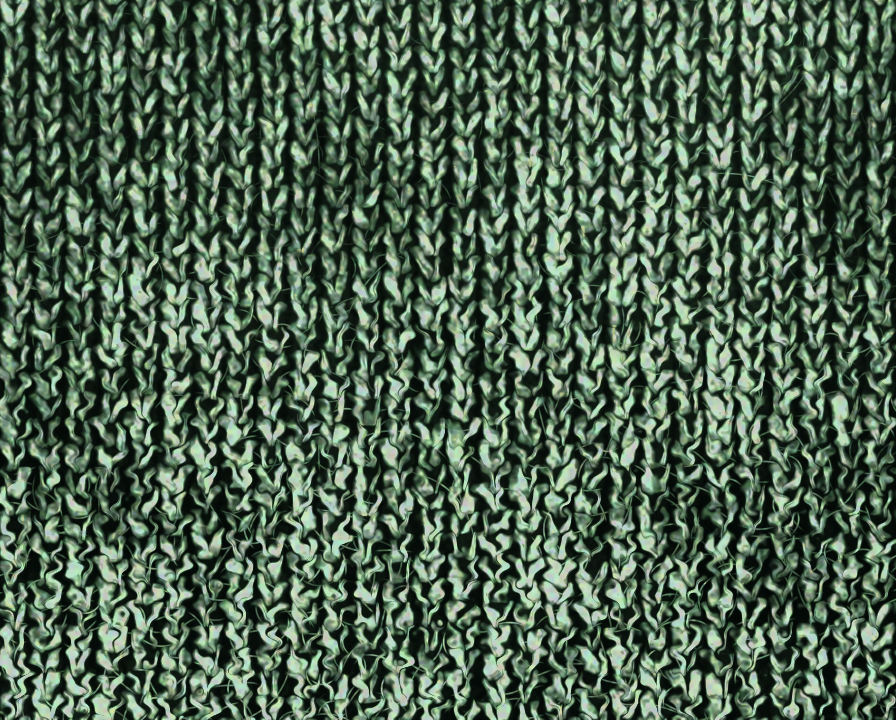
A Shadertoy shader for this texture:

```glsl
// Close view of a dark green jersey knit: columns of slanted yarn legs in V pairs,
// split by dark grooves. Each leg is a jittered capsule with fibre streaks; loose
// curved hairs, uneven light and fine coloured grain are laid on top.
#define COLUMNS 28.0
#define ROWS 31.0
#define LEFT_RADIUS 0.28
#define RIGHT_RADIUS 0.21
#define JITTER 0.26
#define HAIR_WIDTH 0.0011
#define GRAIN 0.34
#define BRIGHTNESS 1.0

float hash(vec2 p) {
    vec3 a = fract(p.xyx * 0.1031);
    a += dot(a, a.yzx + 33.33);
    return fract((a.x + a.y) * a.z);
}

vec2 hash2(vec2 p) {
    return vec2(hash(p), hash(p + 71.7));
}

float noise(vec2 p) {
    vec2 i = floor(p), f = fract(p);
    f = f * f * (3.0 - 2.0 * f);
    return mix(mix(hash(i), hash(i + vec2(1, 0)), f.x),
               mix(hash(i + vec2(0, 1)), hash(i + vec2(1, 1)), f.x), f.y);
}

// Light on one yarn leg running from a to b
float yarnLeg(vec2 p, vec2 a, vec2 b, float radius, float seed) {
    vec2 pa = p - a, ba = b - a;
    float along = clamp(dot(pa, ba) / dot(ba, ba), 0.0, 1.0);
    float d = length(pa - ba * along) / radius;
    float across = (pa.x * ba.y - pa.y * ba.x) / (length(ba) * radius);
    float fibre = noise(vec2(across * 2.6 + along, along * 2.2) + seed * 90.0);
    float bulge = 0.6 + 1.7 * along * (1.0 - along);
    return (1.0 - smoothstep(0.25, 1.0, d)) * bulge * (0.5 + 0.85 * fibre);
}

// Brightest of the legs near p; one grid cell holds one V stitch
float stitches(vec2 g) {
    vec2 id = floor(g), cellShape = vec2(1.38, 1.0);
    float light = 0.0;
    for (int y = -1; y <= 1; y++)
    for (int x = -1; x <= 1; x++)
    for (int k = 0; k < 2; k++) {
        vec2 cell = id + vec2(x, y);
        float side = k == 0 ? -1.0 : 1.0;
        vec2 key = cell + side * 13.0 + 40.0;
        vec2 p = (g - cell - 0.5) * cellShape;
        vec2 low = vec2(side * 0.14, -0.46) + (hash2(key) - 0.5) * JITTER;
        vec2 high = vec2(side * 0.46, 0.40) + (hash2(key + 5.3) - 0.5) * JITTER;
        float tone = hash(key + 9.1);
        float radius = (k == 0 ? LEFT_RADIUS : RIGHT_RADIUS) * (0.85 + 0.35 * tone);
        light = max(light, yarnLeg(p, low, high, radius, tone) * (0.5 + 0.65 * tone));
    }
    return light;
}

// Scattered bent hairs, denser in fuzzy patches
float hairs(vec2 q, float cells, float density, float seed) {
    vec2 g = q * cells, id = floor(g);
    float soft = cells / iResolution.y, light = 0.0;
    for (int y = -1; y <= 1; y++)
    for (int x = -1; x <= 1; x++) {
        vec2 cell = id + vec2(x, y), key = cell + seed;
        vec2 shape = hash2(key + 23.0), d = g - cell - hash2(key);
        float angle = 6.2832 * shape.x;
        d = mat2(cos(angle), -sin(angle), sin(angle), cos(angle)) * d;
        float dist = abs(d.y - (shape.y - 0.5) * 1.7 * (d.x * d.x - 0.1));
        float patchy = smoothstep(0.2, 0.8, noise(cell / cells * 5.0 + 3.0));
        float present = step(hash(key + 47.0), density * (0.3 + 1.3 * patchy));
        float strand = 1.0 - smoothstep(0.0, HAIR_WIDTH * cells + soft, dist);
        float ends = 1.0 - smoothstep(0.25, 0.6, abs(d.x));
        light = max(light, strand * ends * present * (0.5 + 0.5 * shape.y));
    }
    return light;
}

// Green ramp from groove shadow to yarn highlight
vec3 yarnColour(float v) {
    vec3 c = mix(vec3(0.01, 0.03, 0.02), vec3(0.06, 0.10, 0.07), smoothstep(0.0, 0.09, v));
    c = mix(c, vec3(0.16, 0.25, 0.18), clamp((v - 0.09) / 0.13, 0.0, 1.0));
    c = mix(c, vec3(0.31, 0.42, 0.31), clamp((v - 0.22) / 0.16, 0.0, 1.0));
    c = mix(c, vec3(0.46, 0.58, 0.50), clamp((v - 0.38) / 0.16, 0.0, 1.0));
    c = mix(c, vec3(0.56, 0.68, 0.51), clamp((v - 0.54) / 0.10, 0.0, 1.0));
    return mix(c, vec3(0.74, 0.84, 0.75), clamp((v - 0.64) / 0.17, 0.0, 1.0));
}

void mainImage(out vec4 fragColor, in vec2 fragCoord) {
    vec2 uv = fragCoord / iResolution.xy, q = fragCoord / iResolution.y;
    float nearness = 1.0 - smoothstep(0.1, 0.95, uv.y);

    // Knit, with yarn roughness growing toward the sharper lower edge
    vec2 rough = vec2(noise(q * 75.0), noise(q * 75.0 + 31.0)) - 0.5;
    vec2 drift = vec2(noise(q * 6.0), noise(q * 6.0 + 17.0)) - 0.5;
    vec2 g = uv * vec2(COLUMNS, ROWS) + rough * mix(0.16, 0.42, nearness) + drift * vec2(0.12, 0.5);
    float light = stitches(g);

    // Uneven light and dark column grooves
    float cloud = 0.6 * noise(q * 4.0 + 8.0) + 0.4 * noise(q * 11.0);
    float groove = smoothstep(0.02, 0.17, 0.5 - abs(fract(g.x) - 0.5));
    light = light * mix(0.82, 1.12, nearness) * (0.6 + 0.8 * cloud);
    light += mix(0.07, 0.02, nearness) + 0.10 * cloud * cloud;
    light *= mix(0.5, 1.0, groove);

    // Loose fuzz and a few long hairs
    float fuzz = hairs(q, 30.0, 0.65, 11.0) * mix(0.2, 0.6, nearness);
    fuzz = max(fuzz, hairs(q, 19.0, 0.5, 83.0) * mix(0.2, 0.55, nearness));
    fuzz = max(fuzz, hairs(q, 7.0, 0.25, 151.0) * 0.45);
    light = max(light, fuzz * (0.5 + 0.8 * cloud)) + 0.12 * fuzz;

    // Fine grain, then sparse warm glints
    float grain = noise(q * 190.0) - 0.5;
    light *= BRIGHTNESS * (1.0 + 2.0 * GRAIN * grain);
    vec3 colour = yarnColour(light);
    vec3 tint = vec3(noise(q * 150.0 + 5.0), noise(q * 150.0 + 45.0), noise(q * 150.0 + 95.0)) - 0.5;
    colour *= 1.0 + GRAIN * 0.6 * tint;
    float glint = smoothstep(0.93, 0.99, noise(q * 95.0 + 60.0)) * smoothstep(0.2, 0.5, light);
    colour = mix(colour, vec3(0.86, 0.88, 0.58), 0.6 * glint);
    fragColor = vec4(clamp(colour, 0.0, 1.0), 1.0);
}
```
